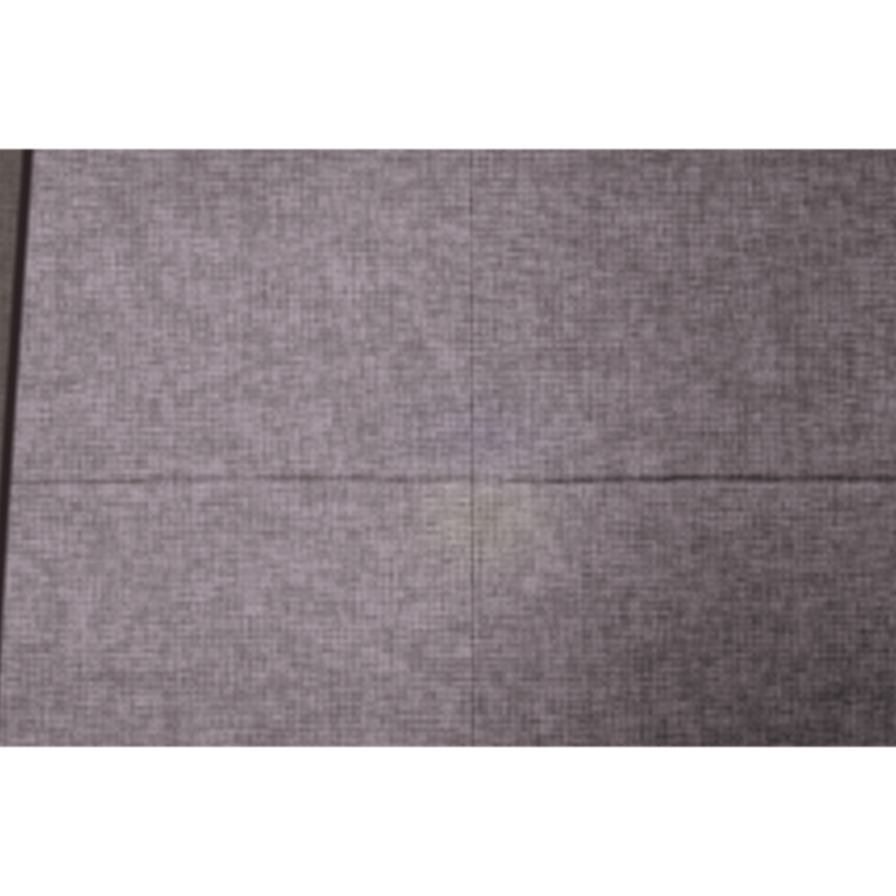
Write a Shadertoy shader that draws this texture.

```glsl
// Mauve woven upholstery between two white bands, crossed by two sewn seams.
// Stretched value noise makes the warp and weft slubs; broad gradients give
// the soft light, and a slanted edge on the left falls into shadow.

float hash(vec2 p) {
    return fract(sin(dot(p, vec2(127.1, 311.7))) * 43758.5453);
}

float noise(vec2 p) {
    vec2 cell = floor(p), f = fract(p);
    f = f * f * (3.0 - 2.0 * f);
    return mix(mix(hash(cell), hash(cell + vec2(1, 0)), f.x),
               mix(hash(cell + vec2(0, 1)), hash(cell + vec2(1, 1)), f.x), f.y);
}

// Soft bump of the given width around zero
float ridge(float d, float width) {
    return exp(-d * d / (width * width));
}

// Uneven threads in both directions, roughly -1 to 1
float weave(vec2 uv) {
    float weft = noise(uv * vec2(58.0, 190.0)) - 0.5;
    float warp = noise(uv * vec2(190.0, 62.0) + 37.0) - 0.5;
    float grain = noise(uv * 215.0 + 91.0) - 0.5;
    float blotch = noise(uv * vec2(32.0, 40.0) + 13.0) - 0.5;
    float grid = sin(uv.x * 760.0) * noise(uv * 24.0) + sin(uv.y * 800.0) * noise(uv * 21.0 + 5.0);
    return 0.85 * weft + 0.75 * warp + 0.6 * grain + 0.3 * blotch + 0.14 * grid;
}

// Large-scale brightness of the cloth
float lighting(vec2 uv) {
    float light = 0.575;
    light -= 0.15 * smoothstep(0.42, 0.95, uv.x);
    light -= 0.06 * smoothstep(0.45, 0.75, uv.x) * smoothstep(0.48, 0.25, uv.y);
    light -= 0.05 * smoothstep(0.36, 0.17, uv.y);
    light -= 0.03 * smoothstep(0.72, 0.84, uv.y);
    light += 0.06 * ridge(length((uv - vec2(0.55, 0.42)) * vec2(1.0, 1.3)), 0.09);
    return light + 0.03 * (noise(uv * 6.0) - 0.5);
}

vec3 cloth(vec2 uv) {
    float light = lighting(uv) + 0.105 * weave(uv);

    // Horizontal seam: dark fold, deeper to the right, with a lit lip below
    float seamY = 0.466 - 0.005 * smoothstep(0.3, 0.0, uv.x)
                - 0.003 * ridge(uv.x - 0.62, 0.07) + 0.002 * (noise(vec2(uv.x * 22.0, 3.0)) - 0.5);
    float fold = uv.y - seamY;
    float depth = mix(0.09, 0.15, smoothstep(0.1, 0.9, uv.x)) * (0.7 + 0.5 * noise(vec2(uv.x * 16.0, 8.0)));
    depth *= 1.0 - 0.6 * ridge(uv.x - 0.53, 0.02);
    light -= depth * ridge(fold, 0.0038);
    light += 0.03 * ridge(fold + 0.009, 0.005);

    // Vertical seam: a thin, faint line
    float seamX = uv.x - 0.527 - 0.004 * (0.47 - uv.y);
    light -= 0.08 * ridge(seamX, 0.0022) * (0.6 + 0.6 * noise(vec2(2.0, uv.y * 30.0)));
    light -= 0.02 * smoothstep(0.0, 0.01, seamX) * smoothstep(0.47, 0.4, uv.y);

    // Cool tint above the crossing, warm tint below it
    vec3 tint = mix(vec3(1.0, 0.895, 0.935), vec3(1.0, 0.915, 0.965), smoothstep(0.38, 0.58, light));
    float crossing = ridge(uv.x - 0.54, 0.07);
    tint.b += 0.045 * crossing * ridge(uv.y - 0.51, 0.04);
    tint += vec3(0.0, 0.025, -0.04) * crossing * ridge(uv.y - 0.42, 0.05);
    return light * tint;
}

void mainImage(out vec4 fragColor, in vec2 fragCoord) {
    vec2 uv = fragCoord / iResolution.xy;
    vec3 color = cloth(uv);

    // Slanted left edge, with a dark gap and a dim strip beyond it
    float edge = uv.x - mix(-0.002, 0.038, pow(clamp((uv.y - 0.2) / 0.633, 0.0, 1.0), 1.15));
    vec3 strip = vec3(0.37, 0.335, 0.325) + 0.05 * weave(uv + 0.3);
    vec3 gap = vec3(0.17, 0.13, 0.14);
    vec3 beyond = mix(strip, gap, smoothstep(-0.017, -0.008, edge));
    color = mix(beyond, color, smoothstep(-0.005, 0.004, edge));

    // White bands above and below
    float band = smoothstep(0.3315, 0.3355, abs(uv.y - 0.5));
    fragColor = vec4(mix(color, vec3(1.0), band), 1.0);
}
```
